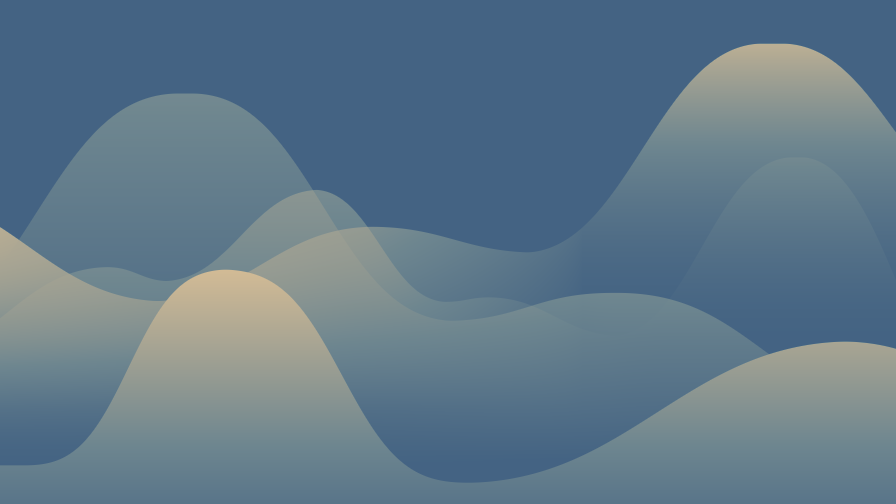
Give the GLSL for this background, as a WebGL 2 fragment shader.

```glsl
#version 300 es
precision highp float;
// Misty overlapping hills at dusk. Each ridge line is a chain of smooth climbs;
// translucent layers build up one scalar amount of light, which a three-colour
// ramp (dusk blue, mist, sand) finally turns into colour.
uniform vec2 u_resolution;
out vec4 fragColor;

const vec2 CANVAS = vec2(16.0, 9.0);
const vec3 DUSK = vec3(0.265, 0.388, 0.512);
const vec3 MIST = vec3(0.430, 0.525, 0.562);
const vec3 SAND = vec3(0.825, 0.733, 0.585);
const float HAZE_LIGHT = 0.75;

float saturate(float v) { return clamp(v, 0.0, 1.0); }

// S-shaped change of height between two places; sharpness steepens its middle.
float climb(float x, float start, float end, float rise, float sharpness) {
    float t = saturate((x - start) / (end - start));
    float a = pow(t, sharpness);
    float b = pow(1.0 - t, sharpness);
    return rise * a / (a + b);
}

// Ridge lines, from the farthest to the nearest.
float farRidge(float x, float k) {
    return 5.56 + climb(x, -1.88, 2.92, -1.94, k)
        + climb(x, 2.71, 6.65, 1.33, k)
        + climb(x, 6.65, 9.58, -0.46, k)
        + climb(x, 9.38, 13.58, 3.73, k)
        + climb(x, 14.0, 17.92, -3.06, k);
}

float rollingRidge(float x, float k) {
    return 2.60 + climb(x, -1.67, 1.92, 1.63, k)
        + climb(x, 1.92, 3.02, -0.25, k)
        + climb(x, 2.92, 5.69, 1.63, k)
        + climb(x, 5.63, 7.96, -2.0, k)
        + climb(x, 7.96, 8.73, 0.08, k)
        + climb(x, 8.73, 11.1, -0.69, k)
        + climb(x, 10.94, 14.13, 3.19, k)
        + climb(x, 14.33, 17.92, -5.0, k);
}

float broadRidge(float x, float k) {
    return 3.06 + climb(x, -1.88, 3.17, 4.27, k)
        + climb(x, 3.44, 8.12, -4.06, k)
        + climb(x, 7.92, 10.94, 0.5, k)
        + climb(x, 11.04, 16.25, -2.06, k);
}

float nearRidge(float x, float steep, float gentle) {
    return 0.69 + climb(x, 0.42, 4.17, 3.5, steep)
        + climb(x, 3.85, 8.38, -3.81, steep)
        + climb(x, 8.38, 15.1, 2.52, gentle)
        + climb(x, 15.1, 18.75, -0.98, gentle);
}

// Antialiased coverage of the area below a ridge.
float below(float ridge, float y) {
    float d = ridge - y;
    float width = length(vec2(dFdx(d), dFdy(d)));
    return saturate(0.5 + d / max(width, 1e-5));
}

// Linear fade, 0 at the bottom height and 1 at the top height.
float fade(float y, float bottom, float top) {
    return saturate((y - bottom) / (top - bottom));
}

vec3 ramp(float light) {
    vec3 low = mix(DUSK, MIST, saturate(light / 0.4));
    return mix(low, SAND, saturate((light - 0.4) / 0.6));
}

void main() {
    vec2 p = gl_FragCoord.xy / u_resolution * CANVAS;
    float x = p.x;
    float y = p.y;
    float light = 0.0;

    // Far hills: bright summit on the right, warm glow from the left.
    float summit = 0.87 * pow(fade(y, 3.23, 8.23), 1.7);
    float sideGlow = 0.7 * pow(saturate(1.0 - x / 10.4), 0.7) * smoothstep(0.9, 4.6, y);
    light = mix(light, summit + sideGlow, below(farRidge(x, 1.75), y));

    // Rolling haze, thinner towards the right.
    float haze = mix(0.6 * fade(y, 0.67, 5.56), 0.2 * fade(y, 2.96, 6.19),
        smoothstep(6.4, 12.0, x));
    light = mix(light, HAZE_LIGHT, haze * below(rollingRidge(x, 1.75), y));

    // Broad hill on the left that runs into a low bank on the right.
    haze = mix(0.58 * fade(y, 1.7, 7.33), 0.55 * fade(y, 0.8, 3.8),
        smoothstep(6.0, 11.0, x));
    light = mix(light, HAZE_LIGHT, haze * below(broadRidge(x, 1.85), y));

    // Opaque near hills.
    float nearLight = mix(0.2, 1.0, fade(y, 0.0, 4.19));
    light = mix(light, nearLight, below(nearRidge(x, 2.2, 1.7), y));

    fragColor = vec4(ramp(light), 1.0);
}
```
